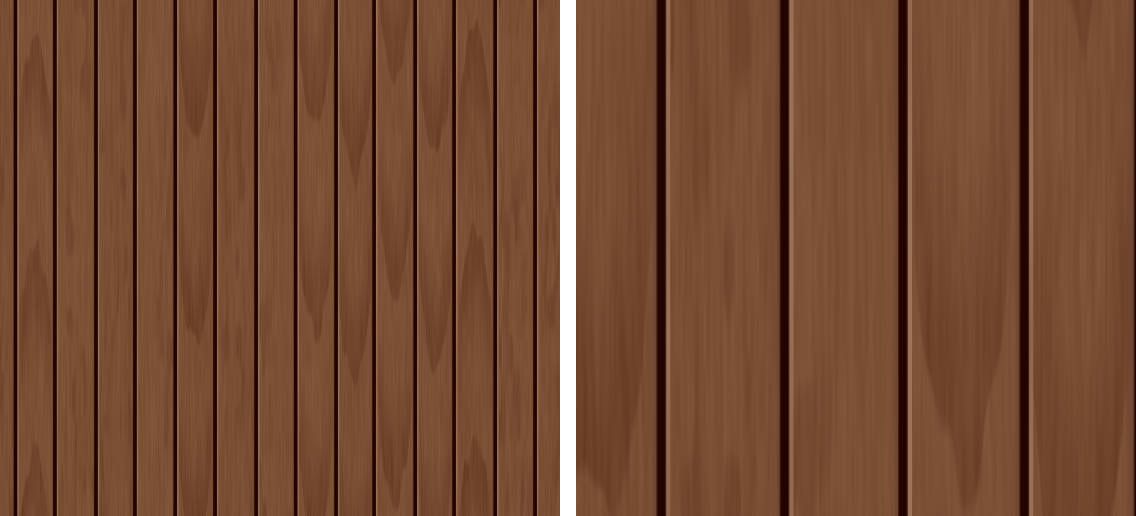
Left: the whole. Right: its middle third, enlarged.
Write a WebGL 2 fragment shader that draws this texture.

```glsl
#version 300 es
precision highp float;

uniform vec2 u_resolution;
out vec4 fragColor;

float hash(vec2 p) {
  return fract(sin(dot(p, vec2(127.1, 311.7))) * 43758.5453);
}

float noise(vec2 p) {
  vec2 i = floor(p), f = fract(p);
  f = f * f * (3.0 - 2.0 * f);
  return mix(mix(hash(i), hash(i + vec2(1, 0)), f.x),
             mix(hash(i + vec2(0, 1)), hash(i + vec2(1, 1)), f.x), f.y);
}

// Arched growth rings: sharp at the tip, fading along the plank
float flames(vec2 q, float seed) {
  float direction = seed > 0.85 ? -1.0 : 1.0;
  float bend = 0.9 * q.x * q.x + 0.05 * noise(vec2(q.x * 9.0, q.y * 7.0) + seed * 50.0);
  float ring = fract((direction * q.y - bend) * 2.7 + seed * 17.0);
  return smoothstep(0.0, 0.05, ring) * (1.0 - smoothstep(0.08, 0.6, ring))
       * (1.0 - smoothstep(0.3, 0.5, abs(q.x)));
}

// Broken dark streaks that lean slightly with the plank
float flecks(vec2 q, float seed) {
  float x = q.x + (seed - 0.35) * q.y * 0.5 + 0.12 * noise(q * vec2(1.5, 6.0) + seed * 31.0);
  float streak = noise(vec2(x * 11.0, q.y * 14.0) + seed * 73.0);
  float patches = noise(vec2(q.x * 2.5, q.y * 4.0) + seed * 19.0);
  return smoothstep(0.48, 0.85, streak) * smoothstep(0.2, 0.7, patches);
}

vec3 wood(vec2 q, float id) {
  float seed = hash(vec2(id, 4.7));
  float fine = noise(vec2(q.x * 30.0, q.y * 9.0) + id * 41.0);
  float pores = noise(vec2(q.x * 52.0, q.y * 24.0) + id * 23.0);
  float tone = noise(vec2(q.x * 3.0, q.y * 5.0) + id * 13.0);

  vec3 color = mix(vec3(0.455, 0.285, 0.178), vec3(0.505, 0.332, 0.227),
                   0.25 + 0.45 * fine + 0.3 * tone);
  float figure = 0.75 * flecks(q, seed);
  if (seed > 0.6) figure = 0.3 * figure + flames(q, seed);
  color = mix(color, vec3(0.405, 0.235, 0.135), figure * (0.45 + 0.4 * fine));
  color += 0.035 * (pores - 0.5);
  return color + 0.012 * (hash(vec2(id, 8.3)) - 0.5);
}

void main() {
  vec2 p = gl_FragCoord.xy / u_resolution.x;
  float aa = 14.0 / u_resolution.x;

  // Fourteen planks with slightly uneven joints
  float board = p.x * 14.0 - 0.374;
  float joint = floor(board + 0.5);
  float d = board - joint - 0.07 * (hash(vec2(joint, 2.1)) - 0.5);
  float id = d < 0.0 ? joint - 1.0 : joint;
  vec3 color = wood(vec2(board - id - 0.5, p.y), id);

  // Shaded left side of the joint
  float shade = smoothstep(-0.1, -0.04, d) * (1.0 - step(0.0, d));
  color = mix(color, vec3(0.39, 0.25, 0.19), 0.6 * shade);

  // Lit bevel on the right
  float bevel = 1.0 - smoothstep(0.012, 0.012 + aa, abs(d - 0.06));
  float wear = 0.65 + 0.35 * noise(vec2(joint * 7.0, p.y * 12.0));
  color = mix(color, vec3(0.61, 0.46, 0.36), bevel * wear);

  // Dark groove with a softer brown rim
  float rim = 1.0 - smoothstep(0.036, 0.036 + aa, abs(d));
  float core = 1.0 - smoothstep(0.026, 0.026 + aa, abs(d));
  color = mix(color, vec3(0.25, 0.11, 0.07), rim);
  color = mix(color, vec3(0.13, 0.015, 0.0), core);

  fragColor = vec4(color, 1.0);
}
```
